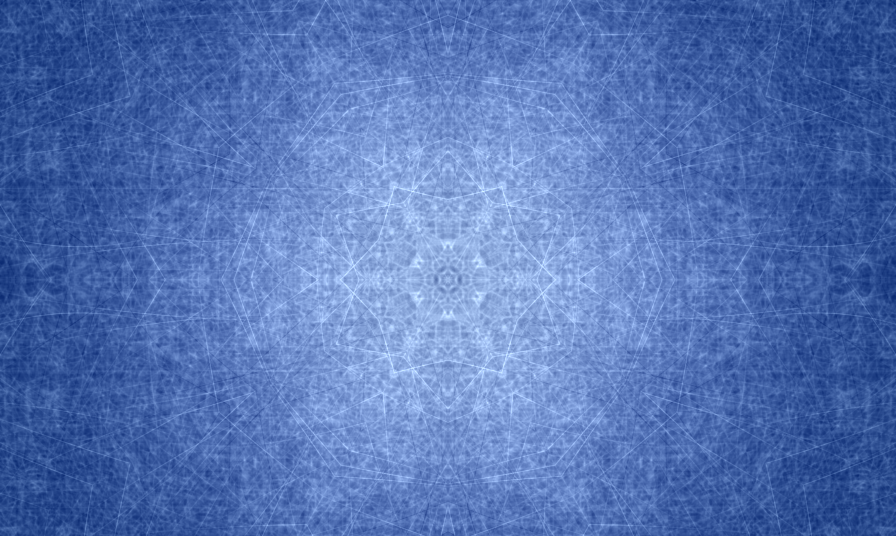
This background is drawn by a WebGL 1 fragment shader. Its source:

```glsl
precision highp float;
// Blue radial glow under a six-fold kaleidoscope of fine, frosty scratches.
uniform vec2 u_resolution;

float hash(vec2 p) {
  return fract(sin(dot(p, vec2(127.1, 311.7))) * 43758.5453);
}

float noise(vec2 p) {
  vec2 i = floor(p), f = fract(p);
  f = f * f * (3.0 - 2.0 * f);
  return mix(mix(hash(i), hash(i + vec2(1.0, 0.0)), f.x),
             mix(hash(i + vec2(0.0, 1.0)), hash(i + 1.0), f.x), f.y);
}

vec2 direction(float angle) {
  return vec2(cos(angle), sin(angle));
}

// Mirror the plane into one 30 degree wedge
vec2 foldWedge(vec2 p) {
  float angle = mod(atan(p.y, p.x) + 0.5236, 1.0472) - 0.5236;
  return length(p) * direction(abs(angle));
}

float stroke(float d, float width) {
  return 1.0 - smoothstep(0.0, width + 0.8 / u_resolution.y, abs(d));
}

// Dense short fibres: stretched noise in many directions
float fibres(vec2 p) {
  float sum = 0.0;
  for (int i = 0; i < 16; i++) {
    float k = float(i);
    vec2 d = direction(k * 2.4);
    vec2 q = vec2(dot(p, d), dot(p, vec2(-d.y, d.x)));
    float n = noise(q * vec2(17.0, 240.0) + k * 17.3);
    sum += n * n * n - 0.19;
  }
  return sum;
}

// Long scratches: faded arcs of large circles, a few of them dark
float scratches(vec2 p) {
  float sum = 0.0;
  for (int i = 0; i < 130; i++) {
    float k = float(i);
    vec2 middle = (0.12 + 0.98 * hash(vec2(k, 1.0)))
                * direction(0.5236 * hash(vec2(k, 2.0)));
    float bend = hash(vec2(k, 4.0));
    float radius = 0.3 + 6.0 * bend;
    vec2 centre = middle + radius * direction(6.2832 * hash(vec2(k, 3.0)));
    float strength = hash(vec2(k, 5.0));
    float tone = hash(vec2(k, 6.0)) < 0.3 ? -0.6 : 1.0;
    sum += tone * (0.2 + 0.8 * strength * strength * strength)
         * stroke(length(p - centre) - radius, 0.0006)
         * exp(-6.0 * distance(p, middle));
  }
  return sum;
}

// Straight lines of the nested hexagrams
float hexagrams(vec2 p) {
  float sum = 0.0;
  for (int i = 0; i < 3; i++) {
    vec2 normal = direction(0.5236 + 1.0472 * float(i));
    float d = abs(dot(p, normal));
    sum += stroke(d - 0.17, 0.0006) + 0.5 * stroke(d - 0.125, 0.0006)
         + 0.5 * stroke(d - 0.305, 0.0006) + 0.35 * stroke(d - 0.425, 0.0006);
  }
  return sum;
}

// Rays, petals and sparkles on the six axes
float rosette(vec2 q, float r) {
  float rays = stroke(q.y, 0.001) * (0.45 * smoothstep(0.02, 0.05, r) * exp(-5.0 * r) + 0.1);
  float petals = 0.35 * stroke(distance(q, vec2(0.03, 0.0)) - 0.014, 0.003)
               + 0.15 * stroke(distance(q, vec2(0.1, 0.0)) - 0.052, 0.002)
               - 0.6 * stroke(r - 0.022, 0.006);
  float rings = 0.2 * stroke(r - 0.185, 0.004) + 0.1 * stroke(r - 0.07, 0.003);
  float sparkles = exp(-260.0 * q.y) * exp(-28.0 * abs(q.x - 0.49))
                 + 0.7 * exp(-180.0 * distance(q, vec2(0.2, 0.0)));
  return rays + petals + rings + sparkles;
}

void main() {
  vec2 uv = gl_FragCoord.xy / u_resolution;
  vec2 p = (uv - vec2(0.5, 0.478)) * vec2(u_resolution.x / u_resolution.y, 1.0);
  vec2 q = foldWedge(p);
  float r = length(p);

  // Soft glow, pale in the middle and deep blue at the corners
  float glow = exp(-3.9 * r * r);
  vec3 color = mix(vec3(0.155, 0.285, 0.545), vec3(0.60, 0.715, 0.905), glow);
  color.b += 0.14 * glow * (1.0 - glow);

  // Woven grain along the canvas axes, mirrored about the centre
  vec2 m = abs(p);
  float weave = noise(m * vec2(9.0, 260.0)) + noise(m * vec2(260.0, 9.0)) - 1.0;

  // Etched layers, with slightly stronger relief where the glow is bright
  float etch = 0.062 * fibres(q) + 0.05 * weave
             + 0.17 * scratches(q)
             + 0.07 * hexagrams(p) * (0.2 + 0.8 * noise(m * 14.0))
             + 0.20 * rosette(q, r);
  color += (etch * (0.85 + 0.25 * glow) - 0.008) * vec3(0.97, 1.0, 0.88);
  gl_FragColor = vec4(clamp(color, 0.0, 1.0), 1.0);
}
```
